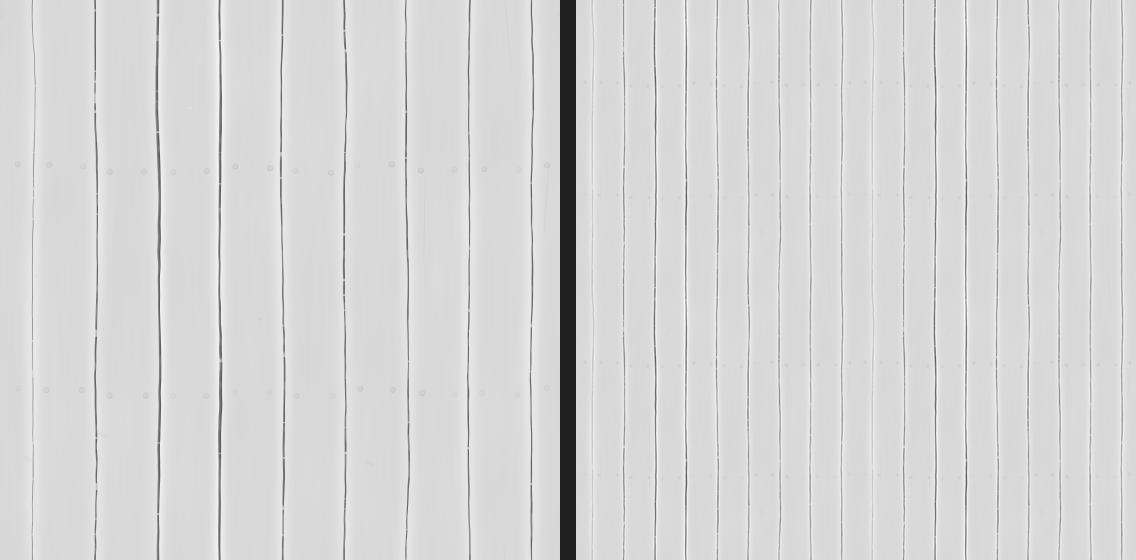
Left, the tile; right, the same tile 2 across and 2 down.
Write a Shadertoy shader that draws this texture map.

```glsl
#define BOARDS 9.0
#define GAP_OFFSET 0.545
#define PAINT 0.849
#define GAP_DARK 0.35
#define GAP_LIGHT 0.50
#define WANDER 0.0065
#define GLOW 0.052
#define GLOW_WIDTH 0.0145
#define NAIL_RADIUS 0.0055
#define NAIL_DEPTH 0.055
#define MARKS 7

float hash(vec2 p) {
    return fract(sin(dot(p, vec2(127.1, 311.7))) * 43758.5453);
}

// Value noise that wraps after "period" cells
float noise(vec2 p, vec2 period) {
    vec2 i = floor(p), f = fract(p);
    f = f * f * (3.0 - 2.0 * f);
    vec2 a = mod(i, period), b = mod(i + 1.0, period);
    return mix(mix(hash(a), hash(vec2(b.x, a.y)), f.x),
               mix(hash(vec2(a.x, b.y)), hash(b), f.x), f.y);
}

// Noise along the height, different for each gap or board
float streak(float y, float cells, float id) {
    return noise(vec2(id, y * cells), vec2(64.0, cells));
}

// Flush nail heads: two rows, two per board
float nails(float u, float y) {
    float board = mod(floor(u), BOARDS), shade = 0.0;
    for (int k = 0; k < 4; k++) {
        float side = float(k % 2), row = float(k / 2);
        vec2 seed = vec2(board + 3.0, float(k) + 11.0);
        float rowShift = (hash(vec2(board, 5.0)) - 0.5) * 0.014;
        vec2 center = vec2(mix(0.22, 0.77, side), mix(0.30, 0.70, row) + rowShift);
        center += (vec2(hash(seed), hash(seed + 7.0)) - 0.5) * vec2(0.06, 0.004);
        vec2 d = vec2((fract(u) - center.x) / BOARDS, y - center.y);
        float r = length(d) / NAIL_RADIUS;
        float rim = exp(-pow((r - 0.85) / 0.22, 2.0));
        float lit = 0.65 + 0.35 * dot(d, vec2(0.6, -0.8)) / NAIL_RADIUS;
        float head = 1.0 - smoothstep(0.75, 1.1, r);
        shade += (rim * lit + 0.55 * head) * mix(0.35, 1.1, hash(seed + 2.0));
    }
    return shade * NAIL_DEPTH;
}

// Scattered hairline scratches, smudged dents and tiny specks
float wear(vec2 uv) {
    float shade = 0.0;
    for (int k = 0; k < MARKS; k++) {
        vec2 seed = vec2(float(k) + 1.0, 23.0);
        vec2 d = uv - vec2(hash(seed), hash(seed + 3.0));
        d -= round(d);
        float reach = mix(0.03, 0.09, hash(seed + 5.0));
        float lean = d.x + d.y * (hash(seed + 9.0) - 0.5) * 0.2;
        shade += 0.025 * exp(-pow(lean / 0.0012, 2.0))
               * (1.0 - smoothstep(reach * 0.7, reach, abs(d.y)));

        vec2 e = uv - vec2(hash(seed + 13.0), hash(seed + 17.0));
        e -= round(e);
        float dent = length(e * vec2(1.0, 1.6) + 0.003 * sin(e.yx * 600.0)) / 0.007;
        shade += 0.035 * exp(-dent * dent) * hash(seed + 19.0);

        vec2 s = uv - vec2(hash(seed + 29.0), hash(seed + 31.0));
        s -= round(s);
        shade += 0.16 * (hash(seed + 37.0) - 0.5) * exp(-dot(s, s) / 0.000004);
    }
    return shade;
}

void mainImage(out vec4 fragColor, in vec2 fragCoord) {
    vec2 uv = fragCoord / iResolution.xy;
    float pixel = 1.0 / iResolution.x;
    float u = uv.x * BOARDS - GAP_OFFSET;

    // Nearest gap, with its slow drift and small ragged jogs
    float gap = floor(u + 0.5);
    float id = mod(gap, BOARDS);
    float drift = (streak(uv.y, 6.0, id) - 0.5) * WANDER
                + (streak(uv.y, 40.0, id + 20.0) - 0.5) * 0.0012;
    float d = (u - gap) / BOARDS - drift;
    float wide = exp(-pow((id - 2.5) / 0.9, 2.0));
    float closed = 1.0 - step(0.5, id);

    // Painted boards with faint grain and blotches
    float tone = PAINT + (noise(uv * vec2(180.0, 12.0), vec2(180.0, 12.0)) - 0.5) * 0.007
               + (noise(uv * vec2(18.0, 8.0), vec2(18.0, 8.0)) - 0.5) * 0.012;

    // Pale rounded edges beside each gap
    float side = step(0.0, d);
    float glow = GLOW * mix(0.65, 1.2, streak(uv.y, 5.0, id + 30.0 + 10.0 * side));
    tone += glow * exp(-pow(d / GLOW_WIDTH, 2.0));
    float rightEdge = id < 2.5 ? side : 1.0;
    tone += 0.07 * wide * rightEdge * exp(-pow(d / 0.008, 2.0));

    tone -= nails(u, uv.y) + wear(uv);

    // Dark gap, uneven in width and depth, with paint chips bridging it
    float halfWidth = mix(0.00135, 0.0026, wide) * mix(1.0, 0.6, closed);
    halfWidth *= mix(0.7, 1.25, streak(uv.y, 14.0, id + 50.0));
    float broken = smoothstep(0.45, 0.85, streak(uv.y, 64.0, id + 10.0)) * (1.0 - 0.7 * wide);
    float chips = smoothstep(0.88, 0.96, streak(uv.y, 110.0, id + 40.0));
    float depth = mix(GAP_LIGHT, GAP_DARK, smoothstep(-halfWidth, halfWidth, d));
    depth = mix(depth, 0.60, 0.6 * broken);
    depth = mix(depth, 0.66, 0.7 * closed);
    depth = mix(depth, 0.86, chips * 0.7);
    float cover = clamp(0.5 + (halfWidth - abs(d)) / pixel, 0.0, 1.0);
    tone = mix(tone, depth, cover);

    fragColor = vec4(vec3(clamp(tone, 0.0, 1.0)), 1.0);
}
```
